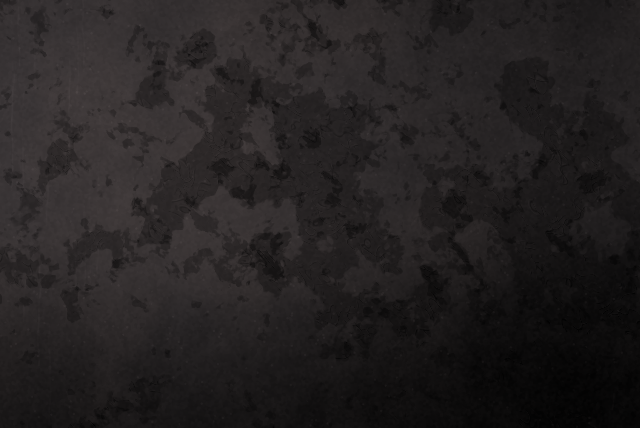
Reproduce this texture procedurally as a WebGL 2 fragment shader.

```glsl
#version 300 es
precision highp float;
// Draws a dark, weathered plaster wall with worn patches, cracks and scratches.
uniform vec2 u_resolution;
out vec4 fragColor;

vec3 hash3(vec2 p) {
  vec3 q = fract(vec3(p.xyx) * vec3(0.1031, 0.1030, 0.0973));
  q += dot(q, q.yxz + 33.33);
  return fract((q.xxy + q.yzz) * q.zyx);
}

// Cellular noise: x = smooth cell value (0..1), y = nearest distance, z = edge gap
vec3 cellular(vec2 p) {
  vec2 cell = floor(p), f = p - cell;
  float near1 = 9.0, near2 = 9.0, sum = 0.0, weight = 0.0;
  for (int j = -1; j <= 1; j++)
    for (int i = -1; i <= 1; i++) {
      vec2 o = vec2(i, j);
      vec3 h = hash3(cell + o + 71.0);
      vec2 d = o + h.xy - f;
      float dist = length(d), w = exp(-7.0 * dist * dist);
      sum += w * h.z;
      weight += w;
      near2 = min(near2, max(near1, dist));
      near1 = min(near1, dist);
    }
  return vec3(sum / weight, near1, near2 - near1);
}

// Layered cell values, centred on zero
float clouds(vec2 p, int octaves, float gain) {
  float sum = 0.0, amp = 0.5;
  for (int i = 0; i < octaves; i++) {
    sum += amp * (cellular(p).x - 0.5);
    p = mat2(1.6, 1.2, -1.2, 1.6) * p + 17.3;
    amp *= gain;
  }
  return sum;
}

// Layered sines that bend straight cell borders
vec2 ripple(vec2 p) {
  return sin(p.yx * 9.0 + 2.0 * sin(p * 5.0)) + 0.5 * sin(p.yx * 27.0 + p * 13.0);
}

float crackLine(vec2 p, float width) {
  return 1.0 - smoothstep(0.0, width, cellular(p).z);
}

float segment(vec2 p, vec2 a, vec2 dir) {
  float t = clamp(dot(p - a, dir) / dot(dir, dir), 0.0, 1.0);
  return length(p - a - dir * t);
}

// Soft oval: 1 in the middle, 0 at the rim
float oval(vec2 p, vec2 centre, vec2 radius) {
  return 1.0 - smoothstep(0.0, 1.0, length((p - centre) / radius));
}

// Faint scratches; upright = 1 makes long vertical ones
float scratches(vec2 p, float seed, float upright, vec2 area, float pixel) {
  float sum = 0.0;
  for (int i = 0; i < 18; i++) {
    vec3 a = hash3(vec2(float(i) * 3.7 + 5.0, seed));
    vec3 b = hash3(vec2(seed + 9.0, float(i) * 5.3));
    float angle = mix(b.x * 6.283, 1.57 + 0.03 * (b.x - 0.5), upright);
    vec2 dir = vec2(cos(angle), sin(angle)) * mix(0.02 + 0.07 * b.y, 0.08 + 0.2 * b.y, upright);
    float d = segment(p + 0.002 * ripple(p * 3.0), a.xy * area, dir);
    sum += (0.3 + 0.7 * b.z) * (1.0 - smoothstep(0.0, 0.0012 + pixel, d));
  }
  return sum;
}

void main() {
  vec2 uv = gl_FragCoord.xy / u_resolution;
  float aspect = u_resolution.x / u_resolution.y, pixel = 1.0 / u_resolution.y;
  vec2 p = uv * vec2(aspect, 1.0);
  vec2 bent = p + 0.006 * ripple(p * 2.0);

  // Broad light: bright upper left, fading to the right and the foot
  float tone = 0.218 - 0.075 * smoothstep(0.15, 1.0, uv.x);
  tone -= 0.125 * (1.0 - smoothstep(0.0, 0.55, uv.y + 0.06 * sin(uv.x * 5.0)));
  tone -= 0.02 * smoothstep(0.8, 1.05, uv.y);
  float broad = clouds(bent * 3.5, 4, 0.55);
  float fine = clouds(bent * 24.0, 4, 0.7);
  float streak = cellular(p * vec2(13.0, 1.6)).x - 0.5;
  tone += 0.045 * broad + 0.022 * fine + 0.012 * streak;

  // Worn dark patches with ragged rims, thickest right of the middle
  float wear = 0.30 * oval(uv, vec2(0.55, 0.55), vec2(0.42, 0.55));
  wear += 0.24 * oval(uv, vec2(0.88, 0.55), vec2(0.32, 0.45));
  float ragged = clouds(bent * 7.0 + 40.0, 5, 0.72) + 0.12 * streak;
  float patches = smoothstep(0.13, 0.24, ragged + wear);
  float pits = smoothstep(0.17, 0.30, clouds(bent * 20.0 + 9.0, 4, 0.65) + 0.3 * wear + 0.25 * broad);
  tone *= 1.0 - 0.27 * patches - 0.26 * pits;

  // Wrinkled cracks, lit along one side
  vec2 crease = bent * vec2(21.0, 27.0) + 0.8 * ripple(p * 4.0);
  float dark = crackLine(crease, 0.13);
  float lit = crackLine(crease + vec2(0.10, -0.12), 0.13);
  float broken = smoothstep(-0.08, 0.18, fine + 0.4 * broad);
  tone += (0.016 * lit - 0.034 * dark) * broken * (0.12 + 0.88 * patches);

  // Scratches, then dust and grain
  float age = 0.35 + 0.65 * smoothstep(-0.1, 0.15, fine);
  tone += 0.022 * age * scratches(p, 3.0, 1.0, vec2(0.25, 0.9), pixel);
  tone += 0.018 * age * scratches(p, 11.0, 0.0, vec2(aspect, 1.0), pixel);
  vec3 dust = cellular(p * 75.0);
  tone += 0.03 * smoothstep(0.86, 0.95, dust.x) * (1.0 - smoothstep(0.1, 0.3, dust.y));
  tone += 0.020 * (cellular(p * 150.0 + 5.0).x - 0.5);

  // Near-neutral stone with a slight warm drift
  vec3 tint = vec3(1.07, 0.975, 0.985) + vec3(0.04, 0.0, -0.04) * broad;
  fragColor = vec4(max(tone, 0.012) * tint, 1.0);
}
```
